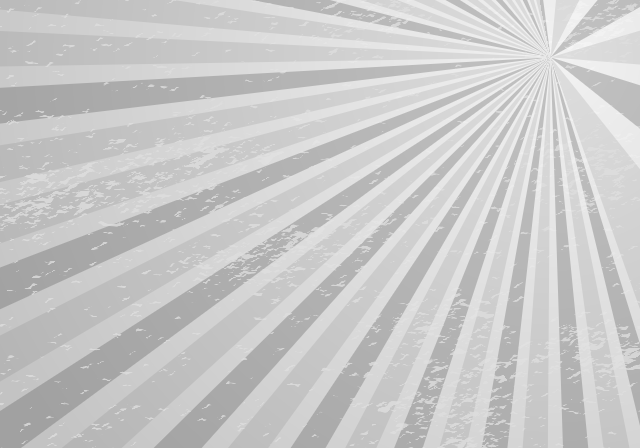
Write a Shadertoy shader that draws this background.

```glsl
const vec2  HUB = vec2(1.229, 0.872);   // where the rays meet, in canvas heights
const float PERIOD = 5.91;              // degrees from ray to ray
const float WIDE_PERIOD = 34.0;         // the same, in the fanned out sector
const float FIRST_RAY = 0.95;           // degrees below the leftward axis
const float WIDE_START = 110.0;
const float SEAM = -79.0;               // where the wide sector ends
const float LIT_SHARE = 0.375;          // lit part of each period
const float FADE_LENGTH = 1.4;
const vec2  LIT_TONE  = vec2(0.95, 0.765);  // x at the hub, y far away
const vec2  MID_TONE  = vec2(0.87, 0.71);
const vec2  DARK_TONE = vec2(0.76, 0.63);
const float WEAR_TONE = 0.87;
const float WEAR_TILT = 0.22;
const float WEAR_BASE = 0.07;
const vec2  FLAKE_SCALE = vec2(24.0, 62.0);
const int   FLAKE_LAYERS = 3;

// Worn areas: centre and radii
const int PATCHES = 10;
const vec4 WORN[PATCHES] = vec4[](
    vec4(0.31, 0.60, 0.25, 0.070), vec4(0.05, 0.535, 0.10, 0.05),
    vec4(0.74, 0.46, 0.13, 0.050), vec4(1.33, 0.62, 0.10, 0.08),
    vec4(1.02, 0.10, 0.14, 0.120), vec4(0.95, 0.285, 0.12, 0.04),
    vec4(1.33, 0.22, 0.13, 0.060), vec4(0.84, 0.96, 0.12, 0.05),
    vec4(0.54, 0.42, 0.13, 0.050), vec4(1.37, 0.95, 0.10, 0.05));

vec3 hash3(vec2 p) {
    vec3 q = fract(p.xyx * vec3(0.1031, 0.1030, 0.0973));
    q += dot(q, q.yxz + 33.33);
    return fract((q.xxy + q.yzz) * q.zyx);
}

mat2 rotation(float angle) {
    float c = cos(angle), s = sin(angle);
    return mat2(c, -s, s, c);
}

// Sunburst tone with antialiased ray edges
float sunburst(vec2 p) {
    vec2 v = p - HUB;
    float radius = length(v);
    float angle = degrees(atan(-v.y, -v.x));
    if (angle < SEAM) angle += 360.0;

    float period = angle > WIDE_START ? WIDE_PERIOD : PERIOD;
    float excess = max(angle - WIDE_START, 0.0);
    float warped = min(angle, WIDE_START) + excess * PERIOD / WIDE_PERIOD;
    float phase = (warped - FIRST_RAY) / PERIOD - 0.5 * LIT_SHARE;

    float inside = 0.5 * LIT_SHARE - abs(fract(phase + 0.5) - 0.5);
    float arc = inside * radians(period) * radius * iResolution.y;
    float lit = clamp(arc + 0.5, 0.0, 1.0);

    // The shaded gaps change rhythm further round
    float n = floor(phase);
    bool dark = n < 4.0 ? mod(n, 3.0) < 0.5 : mod(n, 2.0) > 0.5;
    vec2 gap = dark ? DARK_TONE : MID_TONE;
    vec2 tone = mix(gap, LIT_TONE, lit);
    return mix(tone.x, tone.y, min(radius / FADE_LENGTH, 1.0));
}

float wearDensity(vec2 p) {
    float density = WEAR_BASE;
    for (int i = 0; i < PATCHES; i++) {
        vec2 d = rotation(WEAR_TILT) * (p - WORN[i].xy) / WORN[i].zw;
        density += 0.6 * exp(-dot(d, d));
    }
    return min(density, 0.75);
}

// Cellular flakes, present in a random share of the cells
float flakes(vec2 p, vec2 scale, float density, float seed) {
    vec2 q = rotation(WEAR_TILT) * p * scale;
    q += 0.28 * sin(q.yx * 3.7 + seed) + 0.14 * sin(q.yx * 9.1 + 2.0 * seed);
    float soft = scale.y / iResolution.y;
    vec2 cell = floor(q);
    float cover = 0.0;
    for (int j = -1; j <= 1; j++)
    for (int i = -1; i <= 1; i++) {
        vec2 id = cell + vec2(i, j);
        vec3 h = hash3(id + 100.0 + 37.0 * seed);
        float size = mix(0.12, 0.5, fract(h.z * 17.0));
        float d = length(q - id - h.xy) - size;
        float flake = 1.0 - smoothstep(-0.5 * soft, 0.5 * soft, d);
        cover = max(cover, flake * step(h.z, density));
    }
    return cover;
}

void mainImage(out vec4 fragColor, in vec2 fragCoord) {
    vec2 p = fragCoord / iResolution.y;
    float tone = sunburst(p);

    // Worn print, coarse to fine
    float density = wearDensity(p);
    float wear = 0.0;
    vec2 scale = FLAKE_SCALE;
    for (int i = 0; i < FLAKE_LAYERS; i++) {
        float share = density * (0.3 + 0.2 * float(i));
        wear = max(wear, flakes(p, scale, share, float(i) + 1.0));
        scale *= 1.55;
    }
    tone = mix(tone, max(tone + 0.02, WEAR_TONE), 0.8 * wear);
    fragColor = vec4(vec3(tone), 1.0);
}
```
